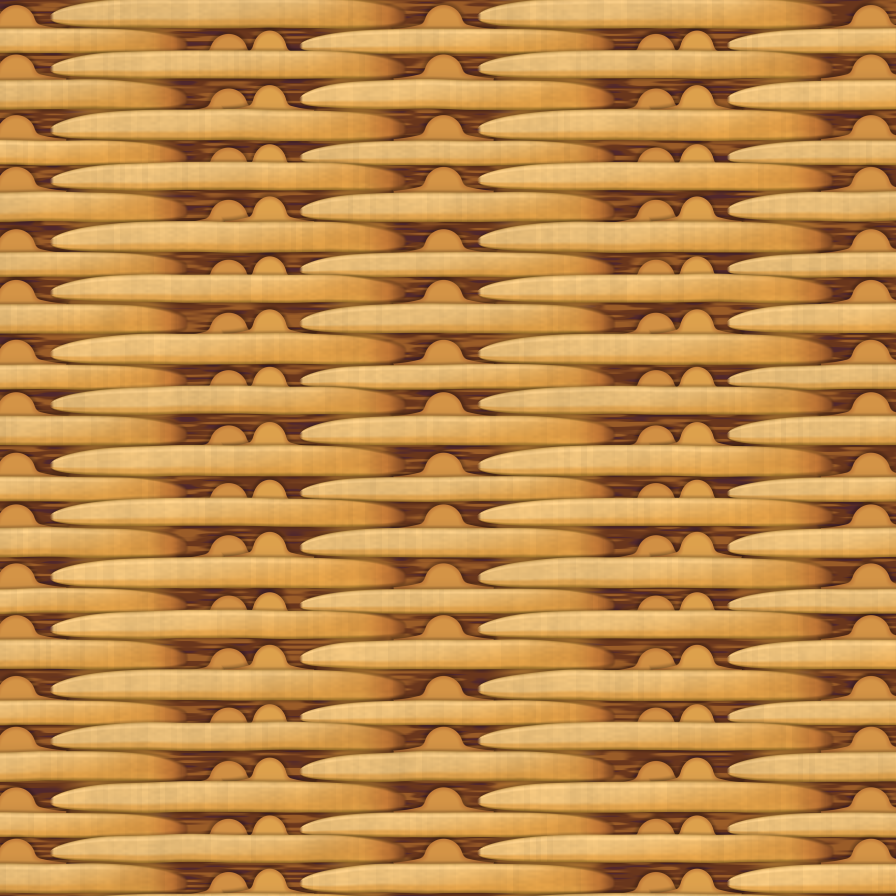
This texture is drawn by a Shadertoy shader. Its source:

```glsl
// Woven wicker: two interleaved sets of long tapered strands, half a period apart,
// with round stake ends showing in the gaps. Rows are painted from top to bottom,
// so each strand hides the lower half of the stakes above it.

const float PERIOD_X = 0.477;     // width of one weave repeat, in canvas widths
const float REPEATS_Y = 8.0;      // groups of four rows down the canvas
const vec4 ROW_Y = vec4(0.115, 0.365, 0.573, 0.844);    // row centres in a group
const vec4 ROW_HALF = vec4(0.137, 0.110, 0.125, 0.131); // strand half thickness
const vec2 STRAND_X = vec2(0.535, 0.071);     // strand centre of each set
const vec2 STRAND_HALF = vec2(0.420, 0.372);  // strand half length of each set
const float SAG = 0.045;          // drop of the strand tips
const float STAKE_DROP = 0.095;   // stake centre below its row centre
const float FLARE = 0.075;        // height of the shoulder beside a stake
const float GRAIN = 0.075;        // strength of the cross grain
const float TONE_VARIATION = 0.04;

const vec3 PALE = vec3(0.91, 0.74, 0.47);
const vec3 HONEY = vec3(0.86, 0.61, 0.27);
const vec3 OLIVE = vec3(0.60, 0.44, 0.16);
const vec3 RUST = vec3(0.70, 0.40, 0.18);
const vec3 SHADE = vec3(0.41, 0.21, 0.11);
const vec3 DEEP = vec3(0.27, 0.13, 0.20);

float hash(vec2 p) {
    return fract(sin(dot(p, vec2(127.1, 311.7))) * 43758.5453);
}

float noise(vec2 p) {
    vec2 i = floor(p), f = fract(p);
    f = f * f * (3.0 - 2.0 * f);
    return mix(mix(hash(i), hash(i + vec2(1, 0)), f.x),
               mix(hash(i + vec2(0, 1)), hash(i + vec2(1, 1)), f.x), f.y);
}

// Signed offset from the nearest repeat of a centre
float wrapped(float x, float centre) {
    return fract(x - centre + 0.5) - 0.5;
}

// Shadowed hollow behind the weave, darkest in the gaps
vec3 hollow(vec2 q) {
    float narrow = smoothstep(0.20, 0.09, abs(wrapped(q.x, 0.038)));
    float wide = smoothstep(0.25, 0.15, abs(wrapped(q.x, 0.58)));
    float streak = noise(q * vec2(16.0, 45.0));
    vec3 dark = mix(SHADE, mix(RUST, OLIVE, 0.3), 0.75 * smoothstep(0.45, 0.8, streak));
    dark = mix(dark, DEEP, 0.7 * smoothstep(0.32, 0.1, streak));
    vec3 seam = mix(mix(OLIVE, RUST, 0.45), HONEY, 0.25);
    return mix(seam, dark, max(narrow, wide));
}

// Round stake end on a low shoulder, lit from above
vec3 paintStake(vec3 col, vec2 q, float x, float y, vec2 radius, float dim, float aa) {
    vec2 d = vec2(wrapped(q.x, x), q.y - y) / radius;
    float r = length(d);
    float cap = (r - 1.0) * radius.y;
    float shoulder = y + 0.045 - FLARE * exp(-0.4 * d.x * d.x) - q.y;
    shoulder = max(shoulder, (abs(d.x) - 2.6) * radius.y);
    float blend = clamp(0.5 + 0.5 * (shoulder - cap) / 0.05, 0.0, 1.0);
    float dist = mix(shoulder, cap, blend) - 0.05 * blend * (1.0 - blend);
    dist = max(dist, q.y - y - 0.1);

    vec3 body = mix(mix(HONEY, PALE, 0.15), RUST, dim);
    body = mix(body, RUST, 0.5 * smoothstep(-0.045, 0.0, dist));
    body = mix(body, RUST, 0.45 * smoothstep(1.0, 2.4, abs(d.x)));
    body *= 1.0 - 0.06 * smoothstep(-0.3, 0.5, d.y);
    col = mix(col, col * 0.75, smoothstep(0.05, 0.0, dist) * step(q.y, y + 0.1));
    return mix(col, body, smoothstep(aa, -aa, dist));
}

// Tapered strand: pale at the left, honey then rust where the right end dips behind
vec3 paintStrand(vec3 col, vec2 q, float row, float y, float thick, float x, float halfLen, float aa) {
    float u = wrapped(q.x, x) / halfLen;
    float id = floor(q.x - x + 0.5);
    float tone = hash(vec2(id, row)) - 0.5;
    float u4 = u * u * u * u;
    float taper = u < 0.0 ? u4 : u4 * abs(u);
    float h = thick * sqrt(max(1.0 - taper, 0.0));
    float wobble = 0.014 * (noise(vec2(q.x * 9.0, row * 7.3)) - 0.5);
    float dy = q.y - y - SAG * u4 - wobble;
    float v = dy / max(h, 0.01);
    float dist = abs(dy) - h;
    float inside = smoothstep(1.0, 0.97, u) * smoothstep(-1.0, -0.97, u);
    float soft = aa + 0.025 * smoothstep(0.6, 1.0, u);

    vec3 body = mix(HONEY, PALE, smoothstep(0.95, -0.45, 0.5 * v + 0.95 * u + tone * 0.3));
    body = mix(body, mix(HONEY, RUST, 0.3), 0.6 * smoothstep(0.4, 0.85, u));
    body = mix(body, HONEY, 0.75 * smoothstep(0.3, 0.6, v));
    body = mix(body, OLIVE, 0.9 * smoothstep(0.72, 0.98, v));
    body = mix(body, OLIVE, 0.45 * smoothstep(-0.84, -1.0, v));
    body += 0.05 * smoothstep(0.18, 0.0, abs(v + 0.7)) * (1.0 - smoothstep(0.3, 0.8, u));
    body = mix(body, RUST, 0.7 * smoothstep(0.72, 0.92, u));
    body = mix(body, SHADE, 0.75 * smoothstep(0.88, 1.0, u));

    // Cross grain and tone from strand to strand
    float grain = hash(vec2(floor(q.x * 75.0), row)) - 0.5;
    float fleck = noise(vec2(q.x * 75.0, q.y * 40.0)) - 0.5;
    float patches = noise(vec2(q.x * 16.0, row * 3.7)) - 0.5;
    body *= 1.0 + GRAIN * (0.6 * grain + 0.6 * fleck + 0.6 * patches) + TONE_VARIATION * tone;

    col *= 1.0 - 0.2 * inside * smoothstep(0.035, 0.0, dist);
    return mix(col, body, inside * smoothstep(soft, -soft, dist));
}

void mainImage(out vec4 fragColor, in vec2 fragCoord) {
    vec2 uv = fragCoord / iResolution.xy;
    vec2 q = vec2(uv.x / PERIOD_X, (1.0 - uv.y) * REPEATS_Y);
    float aa = 0.7 * REPEATS_Y / iResolution.y;
    vec3 col = hollow(q);

    float first = floor(q.y * 4.0) - 3.0;
    for (int i = 0; i < 7; i++) {
        float row = first + float(i);
        int slot = int(mod(row, 4.0));
        int weave = slot % 2;
        float y = floor(row / 4.0) + ROW_Y[slot];
        float stakeY = y + STAKE_DROP + 0.02 * (hash(vec2(row, 5.0)) - 0.5);

        // One broad stake in the narrow gaps, a pair in the wide gaps
        if (weave == 0) {
            col = paintStake(col, q, 0.038, stakeY, vec2(0.045, 0.172), 0.22, aa);
        } else {
            col = paintStake(col, q, 0.535, stakeY + 0.015, vec2(0.044, 0.165), 0.28, aa);
            col = paintStake(col, q, 0.631, stakeY, vec2(0.040, 0.180), 0.0, aa);
        }
        col = paintStrand(col, q, row, y, ROW_HALF[slot], STRAND_X[weave], STRAND_HALF[weave], aa);
    }
    fragColor = vec4(clamp(col, 0.0, 1.0), 1.0);
}
```
